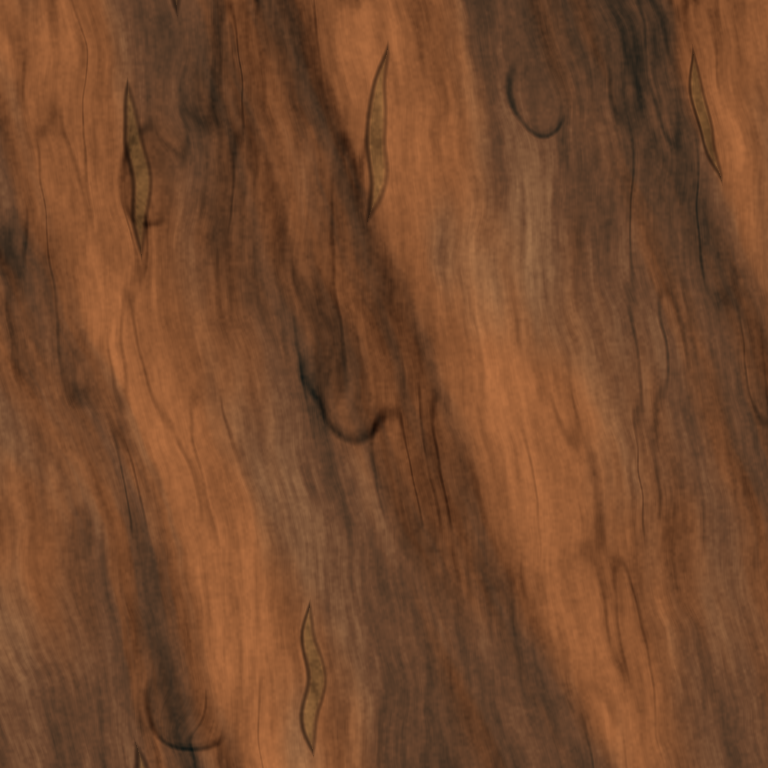
Write a Shadertoy shader that draws this texture.

```glsl
// Weathered reddish wood with broad slanting ridges and shadowed grooves.
// Stretched value noise makes grain, streaks and cracks; jittered cells
// scatter egg-shaped knots and narrow open seams that bend the grain.

const vec3 COOL_DARK = vec3(0.30, 0.21, 0.145);
const vec3 COOL_MID = vec3(0.41, 0.27, 0.18);
const vec3 COOL_LIGHT = vec3(0.52, 0.36, 0.24);
const vec3 WARM_DARK = vec3(0.35, 0.205, 0.115);
const vec3 WARM_MID = vec3(0.47, 0.285, 0.165);
const vec3 WARM_LIGHT = vec3(0.57, 0.35, 0.205);
const vec3 SEAM_TAN = vec3(0.47, 0.34, 0.19);
const float RIDGE_SPACING = 0.436;
const float RIDGE_SLANT = 0.36;
const float GRAIN_SLANT = 0.13;

float hash(vec2 p) {
    vec3 q = fract(p.xyx * 0.1031);
    q += dot(q, q.yzx + 33.33);
    return fract((q.x + q.y) * q.z);
}

float noise(vec2 p) {
    vec2 i = floor(p), f = fract(p);
    f = f * f * (3.0 - 2.0 * f);
    vec2 e = vec2(0.0, 1.0);
    return mix(mix(hash(i), hash(i + e.yx), f.x),
               mix(hash(i + e.xy), hash(i + e.yy), f.x), f.y);
}

float fbm(vec2 p) {
    float sum = 0.0, amp = 0.533;
    for (int i = 0; i < 4; i++) {
        sum += amp * noise(p);
        p = p * 2.03 + 17.3;
        amp *= 0.5;
    }
    return sum;
}

float line(float d, float width) {
    return 1.0 - smoothstep(0.0, width, abs(d));
}

vec2 rotate(vec2 p, float a) {
    float c = cos(a), s = sin(a);
    return vec2(c * p.x - s * p.y, s * p.x + c * p.y);
}

// Returns dark outline, inner fill and sideways bend of the grain.
vec3 knot(vec2 q, float radius) {
    q.y *= q.y > 0.0 ? 0.6 : 1.0;
    float r = length(q);
    float arc = smoothstep(-0.7, 0.5, -q.x - 0.6 * q.y);
    float outline = line(r - 1.0, 0.16) * arc + 0.4 * line(r - 0.87, 0.2) * arc;
    float fill = 1.0 - smoothstep(0.75, 1.05, r);
    return vec3(outline, fill, -0.6 * radius * q.x * exp(-r * r));
}

// Returns dark lips, tan fill and sideways bend of the grain.
vec3 seam(vec2 q, float width) {
    float d = abs(q.x) - 1.0 + q.y * q.y;
    float lips = line(d, 0.4) * (q.x < 0.0 ? 1.0 : 0.65);
    float fill = 1.0 - smoothstep(-0.5, 0.1, d);
    return vec3(lips, fill, -0.5 * width * q.x * exp(-dot(q, q)));
}

vec3 scatter(vec2 p, float cellSize, float chance, vec2 seed, bool asSeam) {
    vec3 total = vec3(0.0);
    vec2 home = floor(p / cellSize);
    for (int j = -1; j <= 1; j++)
    for (int i = -1; i <= 1; i++) {
        vec2 cell = home + vec2(i, j), key = cell + seed;
        if (hash(key) > chance) continue;
        vec2 jitter = vec2(hash(key + 5.1), hash(key + 9.7));
        vec2 q = p - (cell + 0.2 + 0.6 * jitter) * cellSize;
        float size = mix(0.6, 1.2, hash(key + 3.3));
        float turn = hash(key + 7.9) - 0.5;
        q += 0.022 * (vec2(noise(p * 17.0), noise(p * 17.0 + 40.0)) - 0.5);
        if (asSeam) total += seam(rotate(q, turn * 0.5 + 0.05) / (size * vec2(0.014, 0.11)), 0.014);
        else total += knot(rotate(q, turn * 1.6) / (size * 0.045), size * 0.045);
    }
    return total;
}

vec3 ramp(vec3 dark, vec3 mid, vec3 light, float tone) {
    float t = (tone - 0.5) / 0.3;
    return mid + t * (t < 0.0 ? mid - dark : light - mid);
}

void mainImage(out vec4 fragColor, in vec2 fragCoord) {
    vec2 p = fragCoord / iResolution.y;
    float depth = 1.0 - p.y;

    // Ridges: a soft lit crest falling away to a dark groove
    float wander = 0.09 * (noise(p * vec2(2.5, 3.5) + 4.0) - 0.5) + 0.03 * (fbm(p * 9.0) - 0.5);
    float across = p.x - RIDGE_SLANT * depth + wander;
    float f = fract((across + 0.046) / RIDGE_SPACING);
    float crest = smoothstep(0.0, 0.11, f) * (1.0 - smoothstep(0.12, 0.62, f));
    crest *= 0.7 + 0.6 * noise(p * 4.0 + 21.0);
    float groove = smoothstep(0.74, 0.97, f) + 1.0 - smoothstep(0.0, 0.06, f);
    float hollow = smoothstep(0.5, 0.8, f) + 1.0 - smoothstep(0.0, 0.1, f);

    // Scattered growths and the grain that bends round them
    vec3 knots = scatter(p, 0.31, 0.5, vec2(13.0, 71.0), false);
    vec3 seams = scatter(p, 0.33, 0.5, vec2(57.0, 29.0), true);
    float grainX = p.x - GRAIN_SLANT * depth + 0.07 * (fbm(p * 3.5) - 0.5) + knots.z + seams.z;
    float streak = mix(fbm(vec2(grainX * 34.0, p.y * 4.0)),
                       fbm(vec2(across * 36.0, p.y * 2.6) + 31.0), hollow);
    float fibre = fbm(vec2(grainX * 130.0, p.y * 16.0));
    float speckle = noise(p * 230.0) + noise(p * 120.0 + 8.0) - 1.0;
    float crackMask = smoothstep(0.5, 0.68, noise(vec2(grainX * 14.0, p.y * 5.0) + 63.0));
    float crack = line(noise(vec2(grainX * 46.0, p.y * 5.5) + 11.0) - 0.5, 0.11) * crackMask;

    // Light and dark
    float tone = 0.44 + 0.36 * crest - 0.17 * groove + 0.5 * (fbm(p * 5.0) - 0.5);
    tone += 0.6 * (streak - 0.5) + 0.45 * (fibre - 0.5) + 0.12 * speckle;
    tone -= 0.27 * crack + 0.42 * knots.x + 0.06 * knots.y;

    // Grey-brown against rust
    float hue = mix(fbm(vec2(grainX * 11.0, p.y * 3.0) + 90.0),
                    fbm(vec2(across * 25.0, p.y * 2.2) + 47.0), hollow);
    float warm = smoothstep(0.25, 0.75, 0.37 + 0.45 * crest + 1.3 * (hue - 0.5));
    vec3 color = mix(ramp(COOL_DARK, COOL_MID, COOL_LIGHT, tone),
                     ramp(WARM_DARK, WARM_MID, WARM_LIGHT, tone), warm);
    color = mix(color, SEAM_TAN * (0.55 + 0.75 * fibre + 0.2 * speckle), 0.65 * min(seams.y, 1.0));
    color *= 1.0 - 0.45 * min(seams.x, 1.0);
    fragColor = vec4(clamp(color, 0.0, 1.0), 1.0);
}
```
